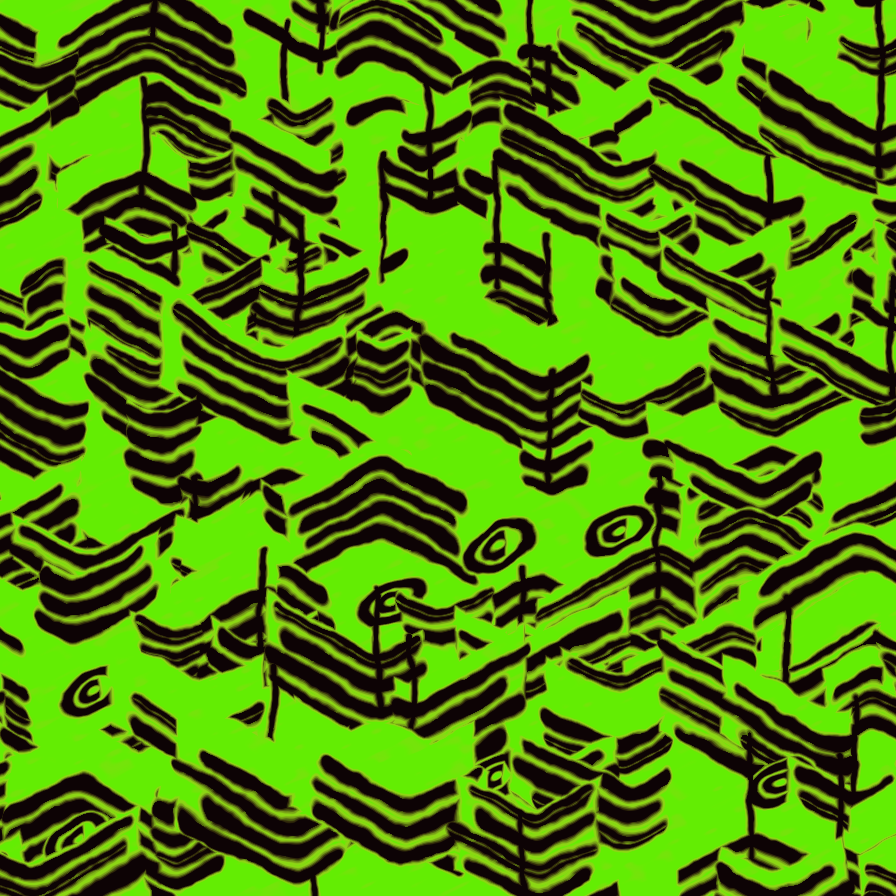
This pattern is drawn by a Shadertoy shader. Its source:

```glsl
// Acid green woodcut of folded, isometric ink strokes.
// Chevron bundles sit on a jittered grid; each one carves away the ink beneath
// it, and the final distance to the ink is coloured through a soft ramp.

const vec2  CELL       = vec2(0.13, 0.065); // spacing of the bundles
const float SLOPE      = 0.56;              // rise of the strokes
const float SLANT_COS  = 0.87;              // shear to true distance
const float REACH      = 0.14;              // longest arm of a chevron
const float PITCH      = 0.0235;            // distance between strokes
const float STROKE     = 0.0070;            // half width of a stroke
const float POST_WIDTH = 0.0026;            // half width of upright lines
const float V_SHARE    = 0.64;              // chevrons that point down
const float EYE_SHARE  = 0.06;              // cells that hold an oval curl
const float POST_SHARE = 0.32;              // chevrons with an upright line

const vec3 INK   = vec3(0.05, 0.01, 0.02);
const vec3 BROWN = vec3(0.19, 0.16, 0.04);
const vec3 MOSS  = vec3(0.32, 0.38, 0.07);
const vec3 OLIVE = vec3(0.47, 0.63, 0.09);
const vec3 LIME  = vec3(0.55, 0.84, 0.08);
const vec3 GREEN = vec3(0.39, 0.93, 0.01);

vec4 hash4(vec2 p) {
    vec4 q = fract(p.xyxy * vec4(0.1031, 0.1030, 0.0973, 0.1099));
    q += dot(q, q.wzxy + 33.33);
    return fract((q.xxyz + q.yzzw) * q.zywx);
}

float noise(vec2 p) {
    vec2 i = floor(p), f = fract(p);
    f = f * f * (3.0 - 2.0 * f);
    vec2 e = vec2(0.0, 1.0);
    return mix(mix(hash4(i).x, hash4(i + e.yx).x, f.x),
               mix(hash4(i + e.xy).x, hash4(i + e.yy).x, f.x), f.y);
}

vec2 wobble(vec2 p, float frequency) {
    p *= frequency;
    return vec2(noise(p), noise(p + 47.3)) - 0.5;
}

// Oval ring with an open curl inside
void addEye(vec2 q, inout float ink, inout float bundle) {
    float r = length(vec2(q.x * 0.85, (q.y - 0.35 * q.x) * 1.25));
    ink = max(ink, 0.036 - r);
    bundle = max(bundle, 0.036 - r);
    ink = min(ink, abs(r - 0.026) - 0.0045);
    ink = min(ink, max(abs(r - 0.011) - 0.0035, q.x - 0.005));
}

// One tapered stroke; some are split by a thin brown slit
float strokeDistance(float x, float v, vec2 arms, vec4 rnd) {
    arms *= mix(vec2(0.68), vec2(1.0), rnd.xy);
    float t = clamp((x + arms.x) / (arms.x + arms.y), 0.0, 1.0);
    float width = STROKE * (0.62 + 0.48 * (rnd.z > 0.5 ? t : 1.0 - t));
    float beyond = max(max(-arms.x - x, x - arms.y), 0.0) / SLANT_COS;
    float d = length(vec2(beyond, v)) - width;
    return rnd.w > 0.72 ? max(d, 0.0014 - abs(v + 0.001)) : d;
}

// Bundle of parallel strokes bent around an apex
void addBundle(vec2 p, vec2 cell, inout float ink, inout float bundle) {
    vec4 h = hash4(cell + 17.0), g = hash4(cell + 91.3);
    vec2 q = p - (cell + vec2(0.2 + 0.6 * h.z, h.w)) * CELL;
    if (g.x < EYE_SHARE) {
        addEye(q, ink, bundle);
        return;
    }
    vec2 arms = REACH * vec2(h.x, max(h.y, 0.55 - h.x));
    float slope = g.y < V_SHARE ? SLOPE : -SLOPE;
    float v = (q.y - slope * sqrt(q.x * q.x + 0.0001)) * SLANT_COS;
    float lines = floor(1.6 + 3.39 * g.z);
    float pitch = PITCH * (0.9 + 0.2 * g.w);
    float halfHeight = 0.5 * lines * pitch;
    float face = 0.05 * pow(fract(g.w * 7.0), 3.0);

    // Clear the area of the bundle and its blank face
    float ends = max(-arms.x - q.x, q.x - arms.y);
    float region = max(ends, abs(v - 0.5 * face) - halfHeight - 0.5 * face);
    ink = max(ink, -region);
    bundle = max(bundle, -region);
    bundle = min(bundle, max(ends, abs(v) - halfHeight + 0.5 * pitch));

    if (region < 0.02) {
        for (float k = 0.0; k < lines; k++) {
            float level = (k + 0.5) * pitch - halfHeight;
            vec4 rnd = hash4(cell * 3.0 + vec2(5.7, 11.3) * (k + 1.0));
            ink = min(ink, strokeDistance(q.x, v - level, arms, rnd));
        }
    }
    if (fract(h.x * 13.0) < POST_SHARE) {
        float above = max(abs(q.y - 0.06) - 0.07, 0.0);
        ink = min(ink, length(vec2(q.x, above)) - POST_WIDTH);
    }
}

vec3 inkRamp(float d) {
    vec3 c = mix(INK, BROWN, smoothstep(-0.0006, 0.0005, d));
    c = mix(c, MOSS,  smoothstep(0.0005, 0.0015, d));
    c = mix(c, OLIVE, smoothstep(0.0015, 0.0027, d));
    c = mix(c, LIME,  smoothstep(0.0027, 0.0042, d));
    return mix(c, GREEN, smoothstep(0.0048, 0.0066, d));
}

void mainImage(out vec4 fragColor, in vec2 fragCoord) {
    vec2 uv = fragCoord / iResolution.y;
    vec2 p = uv + 0.012 * wobble(uv, 13.0) + 0.005 * wobble(uv, 48.0);
    vec2 home = floor(p / CELL);
    float ink = 1.0, bundle = 1.0;
    for (int j = 3; j >= -3; j--)
        for (int i = -2; i <= 2; i++)
            addBundle(p, home + vec2(i, j), ink, bundle);

    // Ragged edges, crisper outside the bundles than within
    ink += 0.0016 * (noise(uv * 150.0) - 0.5);
    ink *= mix(0.9, 1.45, smoothstep(-0.002, 0.004, bundle));
    vec3 color = inkRamp(ink);

    // Faint scratches on the blank faces
    float scratch = noise(vec2(uv.x + uv.y, 3.0 * (uv.y - 0.5 * uv.x)) * 38.0);
    color = mix(color, LIME, 0.4 * smoothstep(0.72, 0.95, scratch) * step(0.0, ink));
    fragColor = vec4(color, 1.0);
}
```
